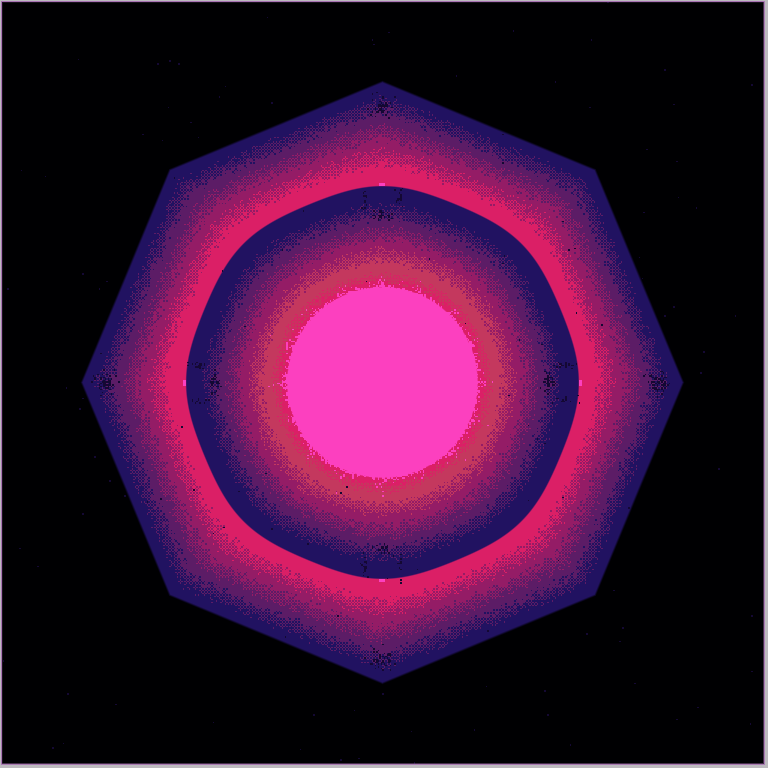
Give the GLSL for this background, as a three.js fragment shader.

```glsl
#define CENTER vec2(0.498, 0.502)
#define DISC_RADIUS 0.1240
#define HOLE_RADIUS 0.2532
#define HOLE_WOBBLE 0.0025
#define OCTAGON_RADIUS 0.3925
#define GRAIN_CELLS 512.0
#define GRAIN_AMOUNT 0.9
#define FRAME_THIN 0.0030
#define FRAME_THICK 0.0058
#define EDGE 0.0012

varying vec2 vUv;

const float PI = 3.14159;
const vec3 BLACK = vec3(0.0, 0.0, 0.008);
const vec3 NAVY = vec3(0.13, 0.07, 0.38);
const vec3 PURPLE = vec3(0.36, 0.11, 0.40);
const vec3 MAGENTA = vec3(0.58, 0.11, 0.40);
const vec3 CRIMSON = vec3(0.86, 0.12, 0.40);
const vec3 CORAL = vec3(0.77, 0.22, 0.37);
const vec3 PINK = vec3(0.99, 0.25, 0.75);
const vec3 SILVER = vec3(0.74, 0.73, 0.75);
const vec3 LILAC = vec3(0.66, 0.45, 0.70);

float hash(vec2 p) {
  vec3 q = fract(vec3(p.xyx) * 0.1031);
  q += dot(q, q.yzx + 33.33);
  return fract((q.x + q.y) * q.z);
}

// Checkerboard mixed with noise: an even threshold in 0..1
float grainThreshold(vec2 cell) {
  return 0.5 * mod(cell.x + cell.y, 2.0) + 0.5 * hash(cell);
}

float ramp(float a, float b, float x) {
  return clamp((x - a) / (b - a), 0.0, 1.0);
}

// Stepped palette from cool (0) to hot (3)
vec3 palette(float level, vec3 hot) {
  vec3 c = mix(NAVY, PURPLE, step(0.5, level));
  c = mix(c, MAGENTA, step(1.5, level));
  return mix(c, hot, step(2.5, level));
}

float octagonRadius(float angle) {
  float folded = mod(angle, PI / 4.0) - PI / 8.0;
  return OCTAGON_RADIUS * cos(PI / 8.0) / cos(folded);
}

float holeRadius(float angle) {
  return HOLE_RADIUS + HOLE_WOBBLE * cos(8.0 * angle);
}

float blob(vec2 p, vec2 center, vec2 size) {
  vec2 d = (p - center) / size;
  return exp(-dot(d, d));
}

void main() {
  vec2 cell = floor(vUv * GRAIN_CELLS);
  float threshold = grainThreshold(cell);
  float speck = hash(cell + 71.0);
  float grain = (threshold - 0.5) * GRAIN_AMOUNT;

  // Smooth position for outlines, cell position for grainy fills
  vec2 p = vUv - CENTER;
  vec2 g = (cell + 0.5) / GRAIN_CELLS - CENTER;
  float r = length(p);
  float angle = atan(p.y, p.x + 1e-6);
  float gr = length(g);
  float gAngle = atan(g.y, g.x + 1e-6);
  float hole = holeRadius(gAngle);

  // Outer ring, hot at the hole and cool at the octagon
  float t = (gr - hole) / (octagonRadius(gAngle) - hole);
  float ringLevel = 3.0 * (1.0 - ramp(0.15, 0.90, t));
  vec3 ring = palette(ringLevel + grain, CRIMSON);

  // Inner glow around the disc
  float u = (gr - DISC_RADIUS) / (hole - DISC_RADIUS);
  float glowLevel = 3.0 * (1.0 - ramp(0.20, 0.85, u));
  vec3 hot = mix(CRIMSON, CORAL, step(threshold, ramp(0.03, 0.16, u)));
  vec3 glow = palette(glowLevel + grain, hot);

  // Pink flecks in sixteen short spokes
  float spoke = pow(abs(cos(8.0 * gAngle)), 8.0);
  float fleck = exp(-max(u, 0.0) * mix(55.0, 20.0, spoke)) * 0.7;
  glow = mix(glow, PINK, step(speck, fleck));

  // Layer the shapes from back to front
  float octagon = octagonRadius(angle);
  vec3 color = mix(ring, BLACK, smoothstep(octagon - 0.003, octagon + EDGE, r));
  float holeEdge = holeRadius(angle);
  color = mix(glow, color, smoothstep(holeEdge - EDGE, holeEdge + EDGE, r));

  // Dark and pink specks repeated on the four axes
  vec2 axis = vec2(max(abs(g.x), abs(g.y)), min(abs(g.x), abs(g.y)));
  float dark = blob(axis, vec2(0.360, 0.0), vec2(0.010, 0.011));
  dark += blob(axis, vec2(0.217, 0.0), vec2(0.006, 0.010));
  dark += blob(axis, vec2(0.240, 0.023), vec2(0.010, 0.003));
  color = mix(color, vec3(0.08, 0.03, 0.20), step(speck, dark * 0.55));
  float tip = blob(axis, vec2(0.258, 0.0), vec2(0.003, 0.006));
  color = mix(color, PINK, step(0.5, tip) * step(HOLE_RADIUS, gr));

  color = mix(PINK, color, smoothstep(DISC_RADIUS - EDGE, DISC_RADIUS + EDGE, r));

  // Uneven pale frame with a lilac inner line
  float thin = min(vUv.x, 1.0 - vUv.y) - FRAME_THIN;
  float thick = min(1.0 - vUv.x, vUv.y) - FRAME_THICK;
  float frame = min(thin, thick);
  color = mix(LILAC, color, smoothstep(-0.0005, 0.0005, frame));
  color = mix(SILVER, color, smoothstep(-0.0020, -0.0010, frame));

  gl_FragColor = vec4(color, 1.0);
}
```
